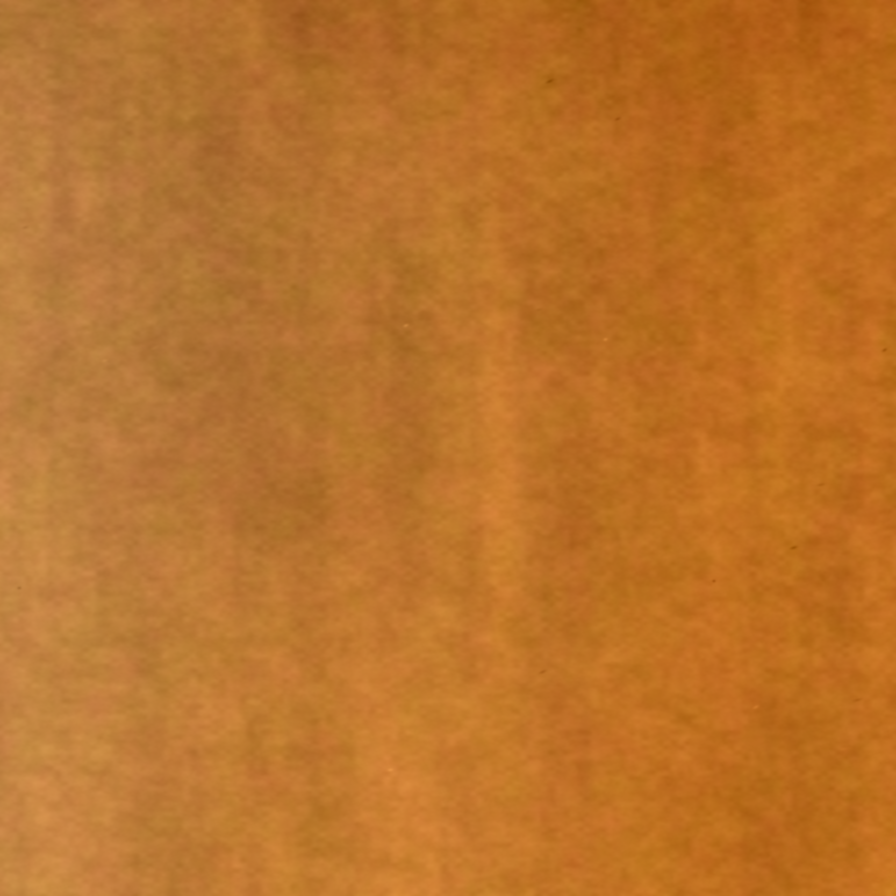
A WebGL 1 fragment shader for this texture:

```glsl
precision highp float;

uniform vec2 u_resolution;

float hash(vec2 p) {
  return fract(sin(dot(p, vec2(127.1, 311.7))) * 43758.5453);
}

// Smooth value noise, from -1 to 1
float noise(vec2 p) {
  vec2 cell = floor(p);
  vec2 f = fract(p);
  f = f * f * (3.0 - 2.0 * f);
  float low = mix(hash(cell), hash(cell + vec2(1.0, 0.0)), f.x);
  float high = mix(hash(cell + vec2(0.0, 1.0)), hash(cell + vec2(1.0, 1.0)), f.x);
  return 2.0 * mix(low, high, f.y) - 1.0;
}

float fbm(vec2 p) {
  float sum = 0.0;
  float weight = 0.5;
  for (int i = 0; i < 4; i++) {
    sum += weight * noise(p);
    p = mat2(1.6, 1.2, -1.2, 1.6) * p + 7.3;
    weight *= 0.55;
  }
  return sum;
}

// Soft light falling from the left over orange varnish
vec3 varnish(vec2 uv) {
  vec3 paleTan = vec3(0.76, 0.515, 0.262);
  vec3 ochre = vec3(0.745, 0.46, 0.175);
  vec3 burntOrange = vec3(0.745, 0.428, 0.12);
  vec3 color = mix(paleTan, ochre, smoothstep(-0.05, 0.42, uv.x));
  color = mix(color, burntOrange, smoothstep(0.4, 0.85, uv.x));
  color += vec3(0.035, 0.028, 0.01) * (0.5 - uv.y);

  // Dull olive shade in the upper left, darker top edge
  vec2 d = (uv - vec2(0.3, 0.68)) / vec2(0.24, 0.38);
  color -= vec3(0.045, 0.018, -0.008) * exp(-dot(d, d));
  color -= vec3(0.035, 0.038, 0.035) * smoothstep(0.72, 1.05, uv.y);
  return color;
}

// Vertical wood grain: wide bands, thin streaks, one bright stripe
float grain(vec2 uv) {
  float x = uv.x + 0.012 * noise(uv * vec2(3.0, 2.5));
  float bands = noise(vec2(x * 11.0, uv.y * 1.7) + 3.0);
  float streaks = noise(vec2(x * 32.0, uv.y * 2.6) + 17.0);
  float threads = noise(vec2(x * 75.0, uv.y * 6.0) + 41.0);
  float stripe = exp(-pow((x - 0.555) / 0.042, 2.0)) * (1.1 - 0.4 * uv.y);
  return 0.022 * bands + 0.019 * streaks + 0.011 * threads + 0.038 * stripe;
}

// Sparse short flecks: dark ones positive, light ones negative
float flecks(vec2 uv) {
  float sum = 0.0;
  for (int i = 0; i < 18; i++) {
    float id = float(i);
    vec2 center = vec2(hash(vec2(id, 1.7)), hash(vec2(id, 5.3)));
    float angle = 0.6 * hash(vec2(id, 9.1));
    vec2 d = uv - center;
    d = vec2(cos(angle) * d.x + sin(angle) * d.y, cos(angle) * d.y - sin(angle) * d.x);
    d /= vec2(mix(0.002, 0.005, hash(vec2(id, 2.9))), 0.0018);
    float tone = hash(vec2(id, 6.1)) < 0.5 ? 1.0 : -0.8;
    sum += tone * mix(0.3, 1.0, hash(vec2(id, 8.3))) * exp(-dot(d, d));
  }
  return sum;
}

void main() {
  vec2 uv = gl_FragCoord.xy / u_resolution;
  vec3 color = varnish(uv);
  color += grain(uv) * vec3(1.0, 0.75, 0.35);

  // Blotches, then fine mottling slightly wider than tall
  color += 0.045 * fbm(uv * vec2(9.0, 7.0) + 5.0) * vec3(1.0, 0.8, 0.5);
  color += 0.05 * fbm(uv * vec2(42.0, 56.0) + 23.0) * vec3(1.0, 0.85, 0.7);
  color += 0.018 * noise(uv * vec2(125.0, 175.0));

  // Drift between reddish and greenish hues
  float hue = fbm(uv * vec2(28.0, 24.0) + 61.0);
  color += 0.034 * hue * vec3(0.6, -0.5, 0.6);

  color -= 0.12 * flecks(uv) * vec3(1.0, 0.9, 0.7);
  gl_FragColor = vec4(clamp(color, 0.0, 1.0), 1.0);
}
```
